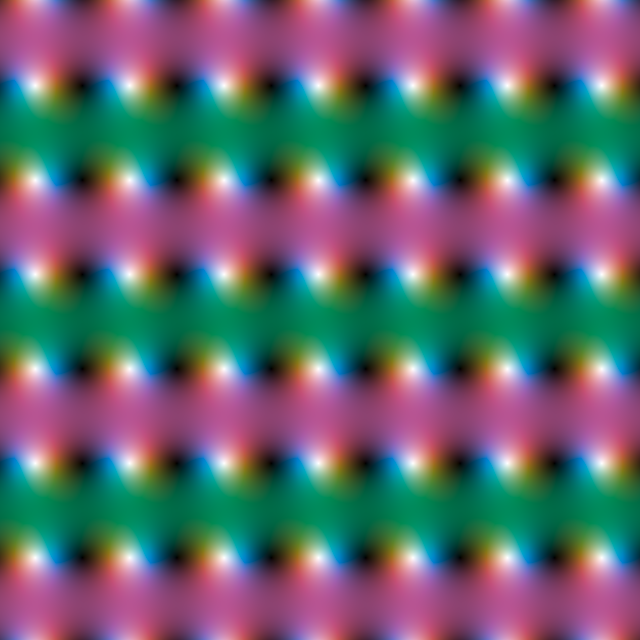
A Shadertoy shader for this pattern:

```glsl
// Domain colouring of a doubly periodic complex function: hue is its phase, lightness its magnitude.

const float PI = 3.14159265;
const float PERIODS = 6.778;                  // lattice periods across the canvas
const vec2 POLE_ORIGIN = vec2(0.4977, 0.5711); // one pole, in canvas units
const float QUARTER_PERIOD = 1.85407;         // real quarter period of the square lattice
const float HUE_OFFSET = 0.4 * PI;            // hue of the positive real axis

// Complex cotangent, guarded at its pole.
vec2 complexCot(vec2 z) {
    vec2 w = 2.0 * z;
    float denominator = max(cosh(w.y) - cos(w.x), 1e-6);
    return vec2(sin(w.x), -sinh(w.y)) / denominator;
}

// Jacobi cs on a square lattice: alternating sum of cotangents over rows of poles.
vec2 ellipticCs(vec2 p) {
    float row = floor(p.y + 0.5);
    float rowSign = 1.0 - 2.0 * mod(row, 2.0);
    vec2 cell = vec2(fract(p.x + 0.5) - 0.5, p.y - row);
    vec2 sum = vec2(0.0);
    float termSign = -1.0;
    for (int n = -3; n <= 3; n++) {
        sum += termSign * complexCot(PI * (cell - vec2(0.0, float(n))));
        termSign = -termSign;
    }
    return rowSign * sum * PI / (2.0 * QUARTER_PERIOD);
}

// CIELAB (D65) to linear RGB.
vec3 labToLinear(vec3 lab) {
    float fy = (lab.x + 16.0) / 116.0;
    vec3 f = vec3(fy + lab.y / 500.0, fy, fy - lab.z / 200.0);
    vec3 xyz = mix((f - 16.0 / 116.0) / 7.787, f * f * f, step(6.0 / 29.0, f));
    xyz *= vec3(0.9505, 1.0, 1.089);
    return vec3(dot(xyz, vec3( 3.2406, -1.5372, -0.4986)),
                dot(xyz, vec3(-0.9689,  1.8758,  0.0415)),
                dot(xyz, vec3( 0.0557, -0.2040,  1.0570)));
}

vec3 linearToSrgb(vec3 c) {
    c = clamp(c, 0.0, 1.0);
    vec3 curve = 1.055 * pow(c, vec3(1.0 / 2.4)) - 0.055;
    return mix(12.92 * c, curve, step(0.0031308, c));
}

// Zeros turn black, poles white; chroma peaks at unit magnitude.
vec3 phaseColour(vec2 value, float hueOffset) {
    float lightness = 100.0 * atan(length(value)) * 2.0 / PI;
    float chroma = min(lightness, 100.0 - lightness);
    float phase = dot(value, value) > 0.0 ? atan(value.y, value.x) : 0.0;
    float hue = phase + hueOffset;
    vec3 lab = vec3(lightness, chroma * cos(hue), chroma * sin(hue));
    return linearToSrgb(labToLinear(lab));
}

void mainImage(out vec4 fragColor, in vec2 fragCoord) {
    vec2 uv = fragCoord / iResolution.xy;
    vec2 latticePoint = (uv - POLE_ORIGIN) * PERIODS;
    fragColor = vec4(phaseColour(ellipticCs(latticePoint), HUE_OFFSET), 1.0);
}
```
